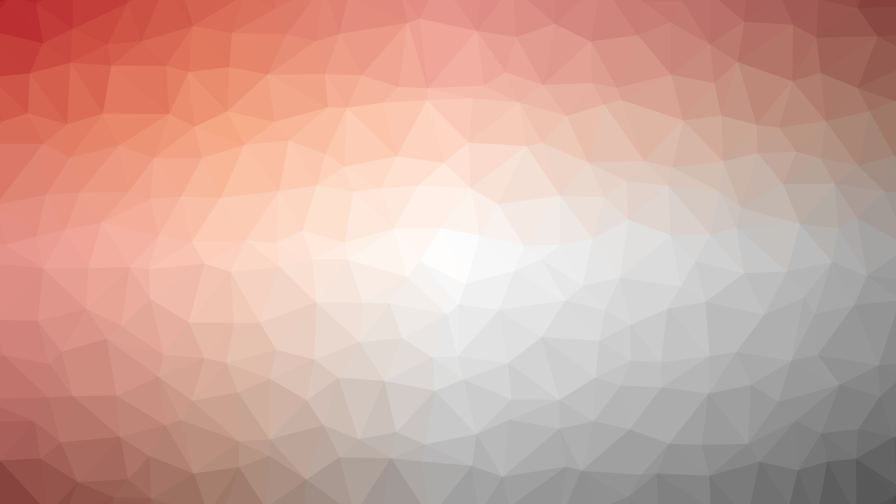
Give the GLSL for this background, as a Shadertoy shader.

```glsl
const mat3 RGB_TO_XYZ = mat3(0.4124, 0.2126, 0.0193,
                             0.3576, 0.7152, 0.1192,
                             0.1805, 0.0722, 0.9505);

// Perceptual space: cube roots of XYZ, so that linear mixes look even
vec3 toPerceptual(vec3 rgb) {
    return pow(RGB_TO_XYZ * pow(rgb, vec3(2.2)), vec3(1.0 / 3.0));
}

vec3 toRgb(vec3 q) {
    return pow(max(inverse(RGB_TO_XYZ) * (q * q * q), 0.0), vec3(1.0 / 2.2));
}

// Ramp from crimson through peach and white to charcoal
vec3 ramp(float t) {
    vec3 stops[9] = vec3[9](
        vec3(178, 24, 43), vec3(214, 96, 77), vec3(244, 165, 130),
        vec3(253, 219, 199), vec3(255, 255, 255), vec3(224, 224, 224),
        vec3(186, 186, 186), vec3(135, 135, 135), vec3(77, 77, 77));
    float s = clamp(t, 0.0, 1.0) * 8.0;
    int i = min(int(s), 7);
    return mix(toPerceptual(stops[i] / 255.0),
               toPerceptual(stops[i + 1] / 255.0), s - float(i));
}

// The same ramp runs rightwards and downwards, blended equally
vec3 facetColor(vec2 uv) {
    return toRgb(mix(ramp(uv.x), ramp(1.0 - uv.y), 0.5));
}

vec2 hash22(vec2 p) {
    vec3 q = fract(p.xyx * vec3(0.1031, 0.1030, 0.0973));
    q += dot(q, q.yzx + 33.33);
    return fract((q.xx + q.yz) * q.zy);
}

// Jittered grid vertex
vec2 meshPoint(vec2 id) {
    return id + 0.76 * (hash22(id + 47.0) - 0.5);
}

float cross2(vec2 a, vec2 b) {
    return a.x * b.y - a.y * b.x;
}

// Signed distance to the line a-b, positive on its left
float edgeDistance(vec2 p, vec2 a, vec2 b) {
    return cross2(b - a, p - a) / length(b - a);
}

// Adds one flat triangle, weighted by its smooth coverage of the pixel
void addFacet(inout vec4 sum, vec2 p, vec2 a, vec2 b, vec2 c,
              float pixel, vec2 toUv, vec2 shift) {
    float d = min(edgeDistance(p, a, b),
              min(edgeDistance(p, b, c), edgeDistance(p, c, a)));
    float cover = clamp(d / pixel + 0.5, 0.0, 1.0);
    if (cover > 0.0) {
        vec2 middle = (a + b + c) / 3.0;
        sum += cover * vec4(facetColor((middle - shift) * toUv), 1.0);
    }
}

void mainImage(out vec4 fragColor, in vec2 fragCoord) {
    float cells = 12.7;
    vec2 shift = vec2(0.1, 0.15);
    vec2 p = fragCoord / iResolution.y * cells + shift;
    float pixel = cells / iResolution.y;
    vec2 toUv = vec2(iResolution.y / iResolution.x, 1.0) / cells;
    vec4 sum = vec4(0.0);

    for (int y = -1; y <= 1; y++) {
        for (int x = -1; x <= 1; x++) {
            vec2 id = floor(p) + vec2(x, y);
            vec2 a = meshPoint(id);
            vec2 b = meshPoint(id + vec2(1, 0));
            vec2 c = meshPoint(id + vec2(1, 1));
            vec2 d = meshPoint(id + vec2(0, 1));

            // Delaunay choice of diagonal: sine of the angle sum at b and d
            float angleSum = cross2(c - b, a - b) * dot(a - d, c - d)
                           + dot(c - b, a - b) * cross2(a - d, c - d);
            if (angleSum >= 0.0) {
                addFacet(sum, p, a, b, c, pixel, toUv, shift);
                addFacet(sum, p, a, c, d, pixel, toUv, shift);
            } else {
                addFacet(sum, p, a, b, d, pixel, toUv, shift);
                addFacet(sum, p, b, c, d, pixel, toUv, shift);
            }
        }
    }
    fragColor = vec4(sum.rgb / max(sum.a, 0.0001), 1.0);
}
```
